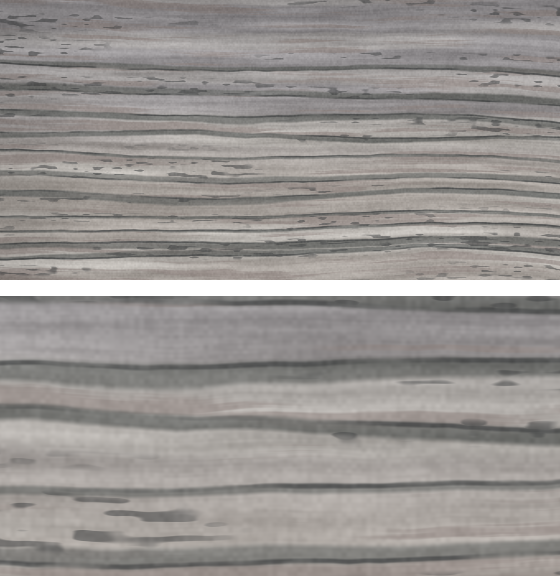
Top: the whole. Bottom: its middle third, enlarged.
This texture is drawn by a WebGL 1 fragment shader. Its source:

```glsl
precision highp float;
// Draws a slab of pale grey marble with long, wavy, nearly level dark veins.
uniform vec2 u_resolution;

#define VEINS 11
#define TILT 0.022
#define BEND 0.075
#define VEIN_THIN 0.004
#define VEIN_THICK 0.017
#define STREAK_CONTRAST 0.30
#define GRAIN 0.075

const vec3 COOL_STONE = vec3(0.592, 0.580, 0.588);
const vec3 WARM_STONE = vec3(0.642, 0.618, 0.596);
const vec3 PALE_STONE = vec3(0.715, 0.700, 0.680);
const vec3 ROSE_STONE = vec3(0.560, 0.515, 0.500);
const vec3 VEIN_GREY = vec3(0.405, 0.410, 0.400);
const vec3 VEIN_INK = vec3(0.270, 0.275, 0.278);

float hash(vec2 p) {
  vec3 q = fract(p.xyx * 0.1031);
  q += dot(q, q.yzx + 33.33);
  return fract((q.x + q.y) * q.z);
}

float noise(vec2 p) {
  vec2 i = floor(p), f = fract(p);
  f = f * f * (3.0 - 2.0 * f);
  return mix(mix(hash(i), hash(i + vec2(1, 0)), f.x),
             mix(hash(i + vec2(0, 1)), hash(i + vec2(1, 1)), f.x), f.y);
}

float fbm(vec2 p) {
  float sum = 0.0, amp = 0.5333;
  for (int i = 0; i < 4; i++) {
    sum += amp * noise(p);
    p = p * 2.03 + 17.3;
    amp *= 0.5;
  }
  return sum;
}

// Adds up all veins: x is the soft grey body, y the broken dark rim.
vec2 veins(vec2 p) {
  vec2 total = vec2(0.0);
  for (int i = 0; i < VEINS; i++) {
    float id = float(i);
    float t = id / float(VEINS - 1);
    float size = hash(vec2(id, 4.7));
    float side = hash(vec2(id, 9.1)) < 0.5 ? -1.0 : 1.0;
    // Veins crowd towards the bottom of the slab
    float center = 0.085 + 0.70 * pow(t, 1.25) + 0.02 * (hash(vec2(id, 2.3)) - 0.5);
    center += 0.035 * (noise(vec2(p.x * 1.4, id * 7.3)) - 0.5);
    float width = mix(VEIN_THIN, VEIN_THICK, size)
                * mix(0.25, 1.35, fbm(vec2(p.x * 2.2, id * 13.7)));
    float d = p.y - center;
    float body = 1.0 - smoothstep(width * 0.6, width + 0.005, abs(d));
    body *= mix(0.65, 1.0, noise(vec2(p.x * 2.5, id * 5.9 + p.y * 40.0)));
    float rim = 1.0 - smoothstep(0.001, 0.0048, abs(d - side * width * 0.75));
    rim *= smoothstep(0.30, 0.65, fbm(vec2(p.x * 7.0, p.y * 30.0 + id * 3.1)));
    total = max(total, vec2(body, rim));
  }
  return total;
}

void main() {
  vec2 p = gl_FragCoord.xy / u_resolution.y;

  // Bend the layers gently, with a little fine wobble
  vec2 q = p;
  q.y += TILT * p.x * smoothstep(0.1, 0.6, p.y);
  q.y += BEND * (noise(vec2(p.x * 1.2 + 3.0, p.y * 1.6)) - 0.5);
  q.y += 0.014 * (fbm(vec2(p.x * 6.0, p.y * 9.0)) - 0.5);

  // Stone body: cool above, warm below, with pale lenses between veins
  vec3 color = mix(WARM_STONE, COOL_STONE, smoothstep(0.35, 0.75, q.y));
  float lens = smoothstep(0.48, 0.72, noise(vec2(q.x * 0.9, q.y * 17.0 + 5.0)));
  color = mix(color, PALE_STONE, lens * mix(0.85, 0.45, smoothstep(0.4, 0.8, q.y)));

  // Fine layered streaks, some of them rosy
  float streak = fbm(vec2(q.x * 1.8, q.y * 38.0)) - 0.5;
  color += STREAK_CONTRAST * streak;
  float rose = smoothstep(0.54, 0.72, fbm(vec2(q.x * 2.6 + 8.0, q.y * 55.0)));
  color = mix(color, ROSE_STONE, 0.6 * rose);

  // Veins, and short dark flecks strung along some layers
  vec2 vein = veins(q);
  color = mix(color, VEIN_GREY + 0.12 * streak, 0.92 * vein.x);
  float layer = smoothstep(0.52, 0.72, noise(vec2(q.x * 1.6, q.y * 30.0 + 11.0)));
  float fleck = smoothstep(0.66, 0.82, noise(vec2(q.x * 26.0, q.y * 125.0)));
  color = mix(color, VEIN_INK, max(0.72 * vein.y, 0.55 * fleck * layer));

  // Crystal grain and faint cloudy blotches
  float grain = 0.6 * noise(p * 170.0) + 0.4 * noise(p * 83.0 + 31.0) - 0.5;
  color += GRAIN * grain + 0.05 * (fbm(p * 5.0) - 0.5);

  // Dimmer light at the top and the left edge
  float light = 1.0 - 0.10 * smoothstep(0.78, 1.0, p.y);
  light -= 0.09 * (1.0 - smoothstep(0.0, 0.35, p.x));
  gl_FragColor = vec4(clamp(color * light, 0.0, 1.0), 1.0);
}
```
